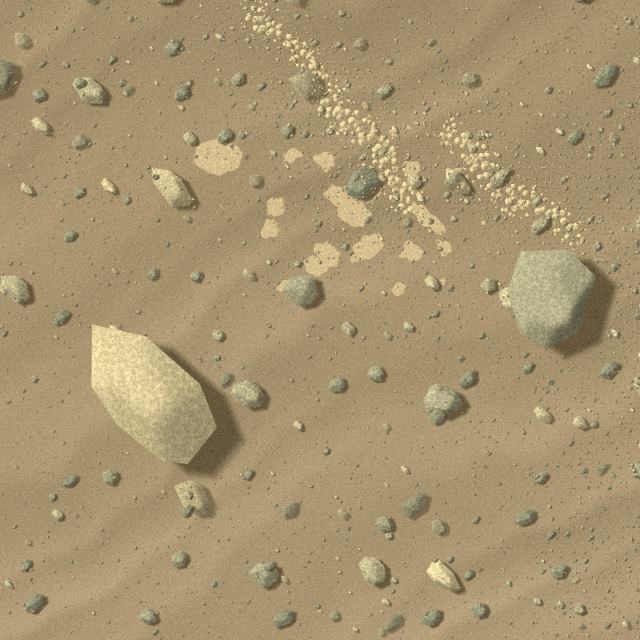
Reproduce this texture procedurally as a WebGL 2 fragment shader.

```glsl
#version 300 es
precision highp float;
// Rippled desert sand strewn with faceted stones, pale slabs and a crumbling vein.
// Sand is layered sines plus grain; stones are lit convex solids, one per hashed
// cell over five grid sizes; the vein and slabs are thresholded cellular noise.
uniform vec2 u_resolution;
out vec4 fragColor;

vec2 hash2(vec2 p) {
    vec3 a = fract(p.xyx * vec3(0.1031, 0.1030, 0.0973));
    a += dot(a, a.yzx + 33.33);
    return fract((a.xx + a.yz) * a.zy);
}

// Distance to the nearest jittered cell point
float cellular(vec2 p) {
    vec2 id = floor(p);
    float nearest = 2.0;
    for (int y = -1; y <= 1; y++)
        for (int x = -1; x <= 1; x++) {
            vec2 cell = id + vec2(x, y);
            nearest = min(nearest, distance(p, cell + hash2(cell)));
        }
    return nearest;
}

float segment(vec2 p, vec2 a, vec2 b) {
    vec2 ab = b - a;
    return length(p - a - ab * clamp(dot(p - a, ab) / dot(ab, ab), 0.0, 1.0));
}

// Distance to the branching vein, with wavering sides
float veinDistance(vec2 p) {
    p += 0.009 * sin(p.yx * 47.0 + vec2(0.0, 2.0)) + 0.005 * sin(p.yx * 113.0);
    float stem = segment(p, vec2(0.40, 0.99), vec2(0.51, 0.86));
    float trunk = segment(p, vec2(0.52, 0.85), vec2(0.64, 0.69)) - 0.008;
    float branch = segment(p, vec2(0.70, 0.78), vec2(0.88, 0.64)) - 0.006;
    return min(stem, min(trunk, branch));
}

// Outline distance in x, soft facet lighting in y
vec2 solid(vec2 q, float r, float seed) {
    vec3 sun = normalize(vec3(-0.55, 0.38, 0.75));
    float outline = -r, weight = exp(-9.0);
    float light = weight * dot(normalize(vec3(-0.12, 0.05, 1.0)), sun);
    for (float i = 0.0; i < 8.0; i++) {
        vec2 h = hash2(vec2(seed * 91.7, i * 7.0 + 3.0));
        float angle = (i + 0.7 * h.x) * 0.7854;
        vec2 dir = vec2(cos(angle), sin(angle));
        float side = dot(q, dir) - r * (0.75 + 0.28 * h.y);
        float slope = 0.6 + 1.1 * h.x;
        float w = exp(min(side * slope / (r * 0.05), 40.0));
        light += w * dot(normalize(vec3(dir * slope, 1.0)), sun);
        weight += w;
        outline = max(outline, side);
    }
    return vec2(outline, light / weight);
}

// Cast shadow first, then the stone itself
void addStone(inout vec3 col, vec2 q, float r, float seed, float lean, vec3 tint, float cover) {
    if (length(q) > 2.6 * r) return;
    float px = 0.8 / u_resolution.y;
    vec2 toShadow = q - r * vec2(0.42, -0.2);
    float shadow = solid(toShadow + lean * toShadow.yx, r, seed).x;
    float shade = 1.0 - smoothstep(-0.08 * r - px, 0.08 * r + px, shadow);
    col = mix(col, vec3(0.36, 0.30, 0.20), 0.85 * cover * shade);
    vec2 stone = solid(q + lean * q.yx, r, seed);
    vec3 lit = tint * (0.59 + 0.52 * stone.y);
    col = mix(col, lit, cover * (1.0 - smoothstep(-px, px, stone.x)));
}

void main() {
    vec2 p = gl_FragCoord.xy / u_resolution;
    float grit = cellular(p * 230.0) - 0.5;
    float speck = hash2(floor(p * 512.0)).x - 0.5;

    // Wind ripples and broad tone
    float phase = dot(p, vec2(-34.0, 50.0)) + 2.2 * sin(p.x * 7.0 + p.y * 3.0)
                + 1.1 * sin(p.y * 15.0 - p.x * 9.0) + 0.4 * sin(p.x * 41.0 + p.y * 17.0);
    float ripple = sin(phase + 0.7 * sin(phase)) * (0.6 + 0.4 * sin(p.x * 9.0 - p.y * 6.0 + 1.0));
    float tone = 0.026 * ripple + 0.016 * sin(phase * 0.43 + p.x * 8.0) + 0.035 * (0.45 - p.y);
    vec3 col = vec3(0.67, 0.588, 0.445) + vec3(1.0, 0.97, 0.85) * tone;

    // Flat pale slabs with ragged rims
    vec2 warped = p + 0.012 * sin(p.yx * 38.0);
    float ragged = cellular(p * 62.0);
    float away = length((p - vec2(0.55, 0.66)) / vec2(0.19, 0.15));
    float slab = cellular(warped * mat2(13.0, 5.0, -4.0, 15.0)) + 0.16 * ragged + 0.28 * away * away;
    float oval = length((p - vec2(0.34, 0.755)) / vec2(0.038, 0.028)) * 0.4 + 0.06 * ragged;
    slab = min(slab, oval);
    col = mix(col, vec3(0.87, 0.78, 0.58) + 0.06 * grit, 0.9 - 0.9 * smoothstep(0.40, 0.44, slab));

    // Crumbling vein, lit from the upper left
    float crumb = cellular(p * 85.0);
    float relief = cellular(p * 85.0 + vec2(-0.25, 0.2)) - crumb;
    float crust = 1.0 - smoothstep(0.46, 0.58, crumb + 18.0 * max(veinDistance(p), 0.0));
    col = mix(col, vec3(0.80, 0.73, 0.54) * (1.0 + 0.75 * relief), crust);

    // Scattered stones, from coarse to fine
    for (float i = 0.0; i < 5.0; i++) {
        float size = 0.16 * pow(0.47, i);
        vec2 g = p / size + 17.0 * i;
        g.x += hash2(vec2(floor(g.y), i)).x;
        vec2 id = floor(g), h = hash2(id + 31.0 * i), k = hash2(id + 57.0);
        vec2 q = (g - id - 0.3 - 0.4 * hash2(id + 83.0)) * size;
        vec2 home = p - q;
        float rubble = exp(-max(veinDistance(home), 0.0) * 13.0);
        float density = i < 2.0 ? 0.46 : 0.09 + 0.6 * rubble + 0.22 * smoothstep(0.75, 1.0, home.x);
        if (h.x > density) continue;
        float pale = clamp(k.x * k.x + 0.5 * rubble * step(1.0, i), 0.0, 1.0);
        vec3 tint = mix(vec3(0.61, 0.61, 0.49), vec3(0.92, 0.85, 0.64), pale);
        addStone(col, q, size * mix(0.10, 0.19, h.y), k.y, 0.7 * k.x - 0.35,
                 tint * (1.0 + 0.2 * grit), mix(0.65, 1.0, smoothstep(0.0, 0.5, k.y)));
    }

    // Two boulders with pitted faces
    float pits = 1.0 + 0.16 * (cellular(p * 110.0) - 0.5) + 0.12 * grit;
    addStone(col, p - vec2(0.235, 0.375), 0.098, 0.37, 0.25, vec3(0.90, 0.83, 0.62) * pits, 1.0);
    addStone(col, p - vec2(0.855, 0.545), 0.078, 0.62, 0.0, vec3(0.74, 0.72, 0.56) * pits, 1.0);

    col += 0.05 * grit + 0.045 * speck;
    fragColor = vec4(col, 1.0);
}
```
